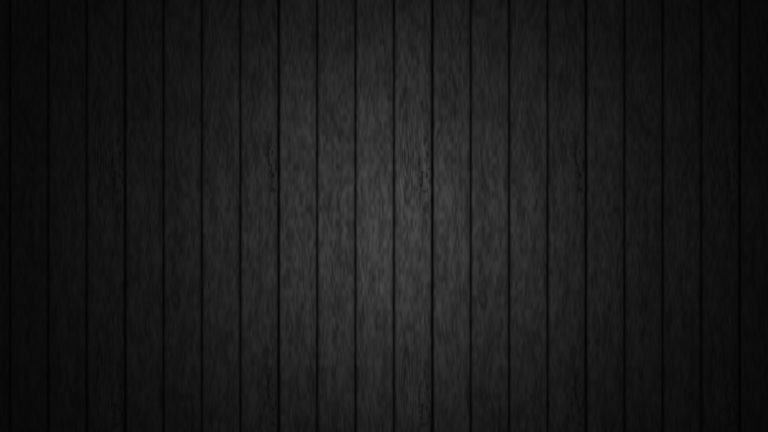
This texture is drawn by a Shadertoy shader. Its source:

```glsl
#define PLANKS 20.0
#define FIRST_SEAM 0.0129
#define TILE_PLANKS 8.0
#define TILE_HEIGHT 0.54
#define GLOW_CENTER vec2(0.515, 0.5)
#define GLOW_SPREAD 0.25
#define GLOW_LEVEL 0.18
#define BASE_LEVEL 0.045
#define GRAIN_CONTRAST 0.5
#define PORE_CONTRAST 0.34
#define SEAM_WIDTH 0.034

float hash(vec2 p) {
    return fract(sin(dot(p, vec2(127.1, 311.7))) * 43758.5453);
}

float noise(vec2 p) {
    vec2 cell = floor(p), f = fract(p);
    f = f * f * (3.0 - 2.0 * f);
    float low = mix(hash(cell), hash(cell + vec2(1, 0)), f.x);
    float high = mix(hash(cell + vec2(0, 1)), hash(cell + vec2(1, 1)), f.x);
    return mix(low, high, f.y);
}

// Layers of vertical fibres, each finer than the last
float fibres(vec2 p) {
    float sum = 0.0, weight = 0.36;
    for (int i = 0; i < 3; i++) {
        sum += weight * noise(p);
        p = p * vec2(1.8, 2.0) + 17.3;
        weight *= 0.95;
    }
    return sum;
}

// Nested pointed arches around a knot line
float arches(vec2 p) {
    float bend = noise(p * vec2(4.0, 9.0)) * 0.5;
    float rings = length(vec2(p.x * 5.0, p.y * 6.0)) + bend;
    vec2 reach = p * vec2(3.0, 6.0);
    return sin(rings * 17.0) * exp(-dot(reach, reach));
}

// Fine dark slivers along one side of a plank
float flecks(vec2 p, float seed) {
    float spots = noise(vec2(p.x * 15.0 + seed, p.y * 60.0));
    spots += 0.5 * noise(vec2(p.x * 27.0, p.y * 130.0 + seed));
    float side = smoothstep(0.5, 0.75, p.x) * (1.0 - smoothstep(0.88, 1.0, p.x));
    return smoothstep(0.75, 1.2, spots) * side * exp(-pow(p.y * 10.0, 2.0));
}

void mainImage(out vec4 fragColor, in vec2 fragCoord) {
    vec2 uv = fragCoord / iResolution.xy;
    float aspect = iResolution.x / iResolution.y;

    // Plank index and position across it
    float across = (uv.x - FIRST_SEAM) * PLANKS;
    float plank = floor(across);
    float x = across - plank;
    float id = mod(plank, TILE_PLANKS);
    float kind = mod(id, 4.0);

    // Wood grain
    float sway = (noise(vec2(x * 2.0 + id * 5.0, uv.y * 8.0)) - 0.5) * 0.14;
    float woodX = x + sway;
    float grain = fibres(vec2(woodX * 6.5 + id * 31.0, uv.y * 10.0 + id * 3.7)) - 0.51;
    float pores = noise(vec2(woodX * 19.0 + id * 43.0, uv.y * 62.0)) - 0.5;
    float tone = 1.0 + GRAIN_CONTRAST * grain + PORE_CONTRAST * pores;
    tone *= 0.96 + 0.1 * hash(vec2(id, 4.0));

    // Repeated figure and wear
    float tileY = mod(uv.y - 0.64 + 0.5 * TILE_HEIGHT, TILE_HEIGHT) - 0.5 * TILE_HEIGHT;
    float figured = 1.0 - step(0.5, abs(id - 2.0));
    tone += 0.1 * figured * arches(vec2(x - 0.35 + sway, tileY));
    float worn = 1.0 - step(0.5, abs(kind - 2.0));
    tone *= 1.0 - 0.4 * worn * flecks(vec2(x, tileY + 0.03), id);

    // Thin uneven seams with a soft shadow and a faint lit lip
    float seam = round(across);
    float gap = across - seam;
    float strong = 1.0 - step(0.5, abs(mod(seam, 4.0) - 3.0));
    float rough = noise(vec2(seam * 9.0, uv.y * 45.0));
    float width = SEAM_WIDTH * (1.0 + 0.15 * strong);
    float groove = exp(-pow(gap / width, 2.0));
    tone *= 1.0 - (0.56 + 0.14 * strong + 0.14 * rough) * groove;
    tone *= 1.0 - 0.2 * exp(-abs(gap) * 16.0);
    tone += 0.06 * exp(-pow((gap - 0.1) * 28.0, 2.0));

    // Central glow fading into dark borders
    vec2 d = (uv - GLOW_CENTER) * vec2(aspect, 1.0);
    float light = BASE_LEVEL + GLOW_LEVEL * exp(-dot(d, d) / GLOW_SPREAD);
    light *= 1.0 - 0.2 * smoothstep(0.65, 1.0, length(d));

    fragColor = vec4(vec3(clamp(light * tone, 0.0, 1.0)), 1.0);
}
```
